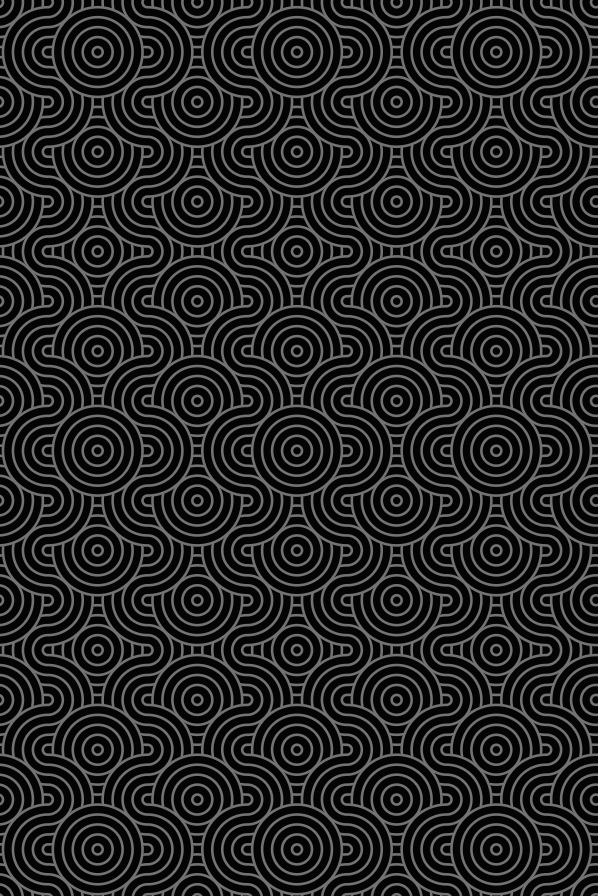
Give the GLSL for this pattern, as a Shadertoy shader.

```glsl
// Interlaced concentric rings: grey outlines on near-black, in scalloped waves.
// Each square cell holds rings about two opposite corners, one disk in front;
// mirror folds choose the front corner and repeat the layout every 4 x 8 cells.

const float CELLS_ACROSS = 12.0;
const float RINGS = 5.0;              // rings per cell side
const float HALF_LINE = 0.13;         // half line width, in ring spacings
const vec2 PERIOD = vec2(4.0, 8.0);   // repeat size, in cells
const vec2 FULL_DISK = vec2(1.96, 0.935); // centre of one uncovered disk
const vec3 BACKGROUND = vec3(0.016);
const vec3 LINE_COLOR = vec3(0.45);

// Mirrored repeat: 0 at the centre, period / 2 at the edge.
vec2 mirrorRepeat(vec2 p, vec2 period) {
    return abs(mod(p + 0.5 * period, period) - 0.5 * period);
}

// Distance to the nearest ring; radii are 0.5, 1.5, 2.5, ...
float ringDistance(float radius) {
    return abs(fract(radius) - 0.5);
}

// Front disk with its outline, and the partly hidden rings behind it.
float overlapDistance(vec2 p, vec2 frontCorner, vec2 backCorner) {
    float front = RINGS * length(p - frontCorner);
    float back = RINGS * length(p - backCorner);
    float rim = front - (RINGS - 0.5);
    return rim < 0.0 ? ringDistance(front) : min(rim, ringDistance(back));
}

// Pick the two ring centres of a cell, alternating diagonals by row.
float patternDistance(vec2 p) {
    p = mirrorRepeat(p, PERIOD);
    vec2 cell = floor(p);
    float odd = mod(cell.y, 2.0);
    vec2 frontCorner = cell + vec2(odd, 0.0);
    vec2 backCorner = cell + vec2(1.0 - odd, 1.0);
    return overlapDistance(p, frontCorner, backCorner);
}

void mainImage(out vec4 fragColor, in vec2 fragCoord) {
    vec2 p = fragCoord / iResolution.x * CELLS_ACROSS - FULL_DISK;
    float pixel = CELLS_ACROSS * RINGS / iResolution.x;

    // Line coverage over one pixel
    float line = clamp(0.5 + (HALF_LINE - patternDistance(p)) / pixel, 0.0, 1.0);
    fragColor = vec4(mix(BACKGROUND, LINE_COLOR, line), 1.0);
}
```
